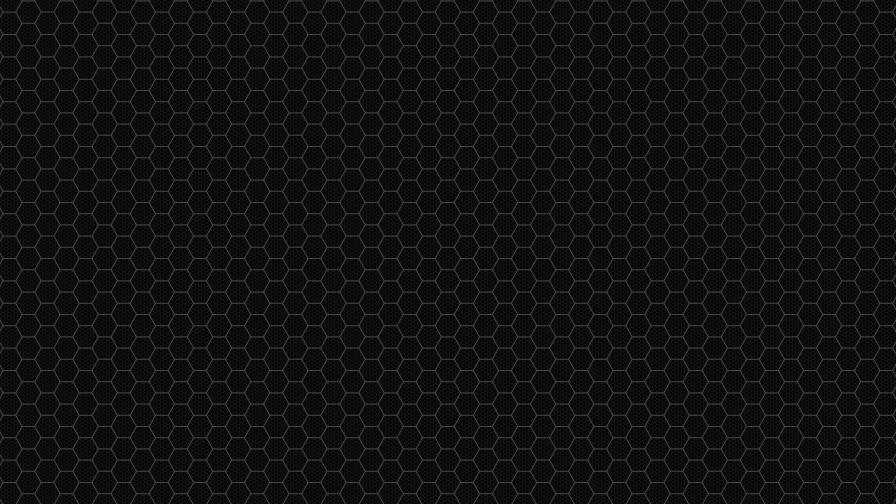
Give the GLSL for this pattern, as a Shadertoy shader.

```glsl
#define REPEATS vec2(23.5, 22.5)   // hexagons across (column pairs) and down
#define PHASE vec2(0.245, 0.46)    // lattice shift in repeats
#define MESH_SCALE 6.0             // small cells per large cell
#define LINE_HALF 0.024            // half width, in cell heights
#define MESH_HALF 0.11             // half width, in small cell heights
#define BASE_COLOR vec3(0.022)
#define MESH_COLOR vec3(0.088)
#define LINE_COLOR vec3(0.27)
#define SAMPLES 4

const vec2 LATTICE = vec2(1.7320508, 1.0);

// Distance to the nearest edge of a flat-topped hexagon of height 1
float hexEdge(vec2 p) {
    vec2 a = mod(p + 0.5 * LATTICE, LATTICE) - 0.5 * LATTICE;
    vec2 b = mod(p, LATTICE) - 0.5 * LATTICE;
    vec2 q = abs(dot(a, a) < dot(b, b) ? a : b);
    return 0.5 - max(q.y, dot(q, 0.5 * LATTICE));
}

float stroke(float dist, float halfWidth, float blur) {
    return 1.0 - smoothstep(halfWidth - blur, halfWidth + blur, dist);
}

vec3 honeycomb(vec2 uv, float blur) {
    vec2 p = (uv * REPEATS - PHASE) * LATTICE;

    // Fine mesh inside the cells
    float mesh = stroke(hexEdge(p * MESH_SCALE), MESH_HALF, blur * MESH_SCALE);
    vec3 color = mix(BASE_COLOR, MESH_COLOR, mesh);

    // Large cell outlines
    return mix(color, LINE_COLOR, stroke(hexEdge(p), LINE_HALF, blur));
}

void mainImage(out vec4 fragColor, in vec2 fragCoord) {
    float blur = 0.5 * REPEATS.y / (iResolution.y * float(SAMPLES));
    vec3 sum = vec3(0.0);

    // Supersample, as the mesh is close to the pixel pitch
    for (int y = 0; y < SAMPLES; y++) {
        for (int x = 0; x < SAMPLES; x++) {
            vec2 offset = (vec2(x, y) + 0.5) / float(SAMPLES) - 0.5;
            sum += honeycomb((fragCoord + offset) / iResolution.xy, blur);
        }
    }
    fragColor = vec4(sum / float(SAMPLES * SAMPLES), 1.0);
}
```
